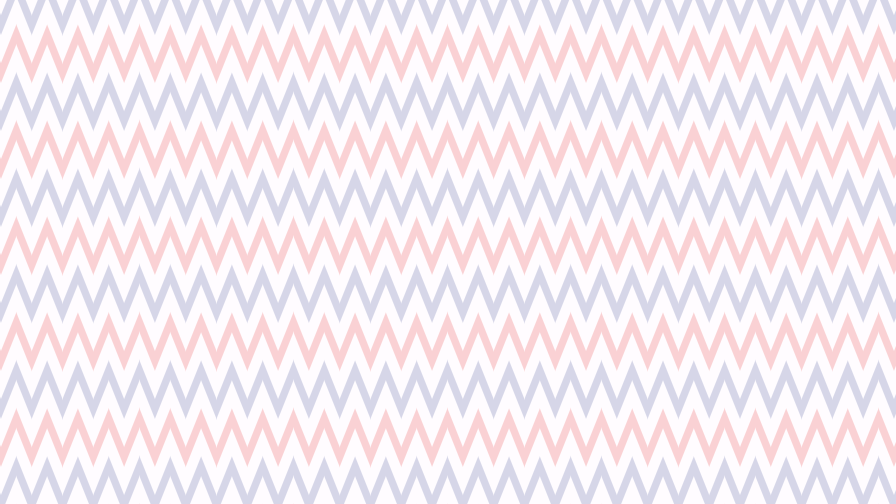
Reproduce this pattern procedurally as a Shadertoy shader.

```glsl
const vec3 WHITE = vec3(1.0, 0.99, 1.0);
const vec3 PINK = vec3(0.98, 0.82, 0.83);
const vec3 LAVENDER = vec3(0.84, 0.84, 0.91);

// Lengths are fractions of the canvas height
const float TOOTH_WIDTH = 0.0611;
const float TOOTH_HEIGHT = 0.0764;
const float ROW_SPACING = 0.0952;
const float STROKE_HEIGHT = 0.0394;
const vec2 FIRST_PEAK = vec2(0.0324, 0.0365);

// Triangle wave from -0.5 to 0.5, peaking at whole numbers
float triangleWave(float x) {
    return 2.0 * abs(fract(x) - 0.5) - 0.5;
}

// Stroke coverage from the vertical offset to its centre line
float strokeCoverage(float offset, float height, float blur) {
    return 1.0 - smoothstep(-blur, blur, abs(offset) - 0.5 * height);
}

void mainImage(out vec4 fragColor, in vec2 fragCoord) {
    vec2 p = fragCoord / iResolution.y - FIRST_PEAK;

    // Straighten the zigzags, then fold them into one row
    float y = p.y - TOOTH_HEIGHT * triangleWave(p.x / TOOTH_WIDTH);
    float row = floor(y / ROW_SPACING + 0.5);
    float offset = y - row * ROW_SPACING;

    // Widen the vertical blur to keep one pixel across the slope
    float slope = 2.0 * TOOTH_HEIGHT / TOOTH_WIDTH;
    float blur = 0.7 * length(vec2(1.0, slope)) / iResolution.y;

    // Alternate the row colours
    vec3 rowColor = mix(LAVENDER, PINK, mod(row, 2.0));
    float coverage = strokeCoverage(offset, STROKE_HEIGHT, blur);
    fragColor = vec4(mix(WHITE, rowColor, coverage), 1.0);
}
```
